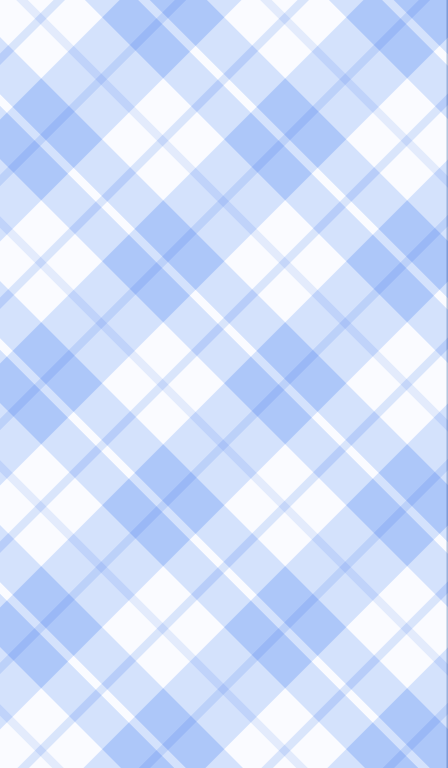
Give the GLSL for this pattern, as a WebGL 1 fragment shader.

```glsl
precision highp float;
// Diagonal gingham plaid: two families of half-width bands cross at 45 degrees,
// and the number of overlapping bands picks white, pale or deep blue.
// One band family is split by a narrow gap; thin translucent lines tint the rest.

uniform vec2 u_resolution;

// Layout, in repeats (one repeat = distance between equal bands along x or y)
const float REPEATS_DOWN = 3.148;
const float BAND_WIDTH = 0.5;
const float LINE_WIDTH = 0.047;
const float RISING_BAND = 0.740;
const float FALLING_BAND = 0.598;
const float RISING_LINE_STRONG = 0.243;
const float RISING_LINE_SOFT = 0.740;
const float FALLING_GAP = 0.590;
const float FALLING_LINE = 0.090;

// Strength of each thin line
const float STRONG = 1.2;
const float SOFT = 1.0;
const float FAINT = 0.85;

// Colours
const vec3 WHITE = vec3(0.98, 0.985, 1.0);
const vec3 PALE_BLUE = vec3(0.83, 0.885, 0.99);
const vec3 DEEP_BLUE = vec3(0.68, 0.78, 0.975);
const vec3 LINE_TINT = vec3(0.89, 0.925, 0.988);

// Thin shaded border on the right, as a fraction of the width
const float EDGE_WIDTH = 0.0034;
const vec3 EDGE_TINT = vec3(0.72, 0.78, 0.86);

// Antialiased coverage of a repeating stripe
float stripe(float coord, float center, float width, float pixel) {
  float dist = abs(fract(coord - center + 0.5) - 0.5);
  return clamp((0.5 * width - dist) / pixel + 0.5, 0.0, 1.0);
}

// Multiplies the cloth by the line dye
vec3 dye(vec3 cloth, float coverage, float strength) {
  return cloth * mix(vec3(1.0), LINE_TINT, coverage * strength);
}

void main() {
  // Square units measured from the top left
  vec2 p = vec2(gl_FragCoord.x, u_resolution.y - gl_FragCoord.y) / u_resolution.y;
  p *= REPEATS_DOWN;
  float rising = p.x + p.y;
  float falling = p.x - p.y;
  float pixel = 1.4142 * REPEATS_DOWN / u_resolution.y;

  // Wide bands
  float risingBand = stripe(rising, RISING_BAND, BAND_WIDTH, pixel);
  float fallingBand = stripe(falling, FALLING_BAND, BAND_WIDTH, pixel);
  fallingBand *= 1.0 - stripe(falling, FALLING_GAP, LINE_WIDTH, pixel);

  float layers = risingBand + fallingBand;
  vec3 color = mix(WHITE, PALE_BLUE, min(layers, 1.0));
  color = mix(color, DEEP_BLUE, max(layers - 1.0, 0.0));

  // Thin lines
  color = dye(color, stripe(falling, FALLING_LINE, LINE_WIDTH, pixel), FAINT);
  color = dye(color, stripe(rising, RISING_LINE_SOFT, LINE_WIDTH, pixel), SOFT);
  color = dye(color, stripe(rising, RISING_LINE_STRONG, LINE_WIDTH, pixel), STRONG);

  // Shaded right border
  float fromRight = u_resolution.x - gl_FragCoord.x;
  float border = clamp(EDGE_WIDTH * u_resolution.x - fromRight + 0.5, 0.0, 1.0);
  color *= mix(vec3(1.0), EDGE_TINT, border);

  gl_FragColor = vec4(color, 1.0);
}
```
